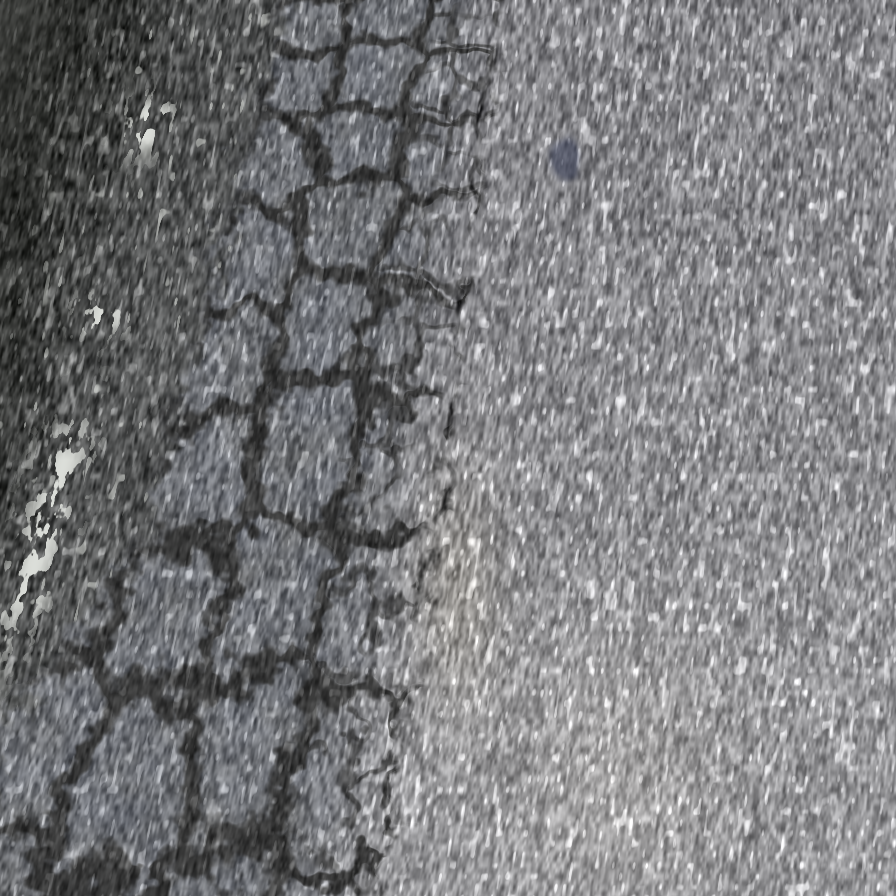
Give the GLSL for this texture, as a three.js fragment shader.

```glsl
// Worn asphalt road: dark gritty verge, a band of cracked plates, pale streaked lane.
#define GRAIN_SCALE vec2(270.0, 92.0)
#define GRAIN_LEAN 0.2
#define GRAIN_CONTRAST 0.52
#define PLATE_JITTER 0.2
#define CRACK_WIDTH 0.085
#define VERGE_DARK vec3(0.18, 0.185, 0.175)
#define VERGE_GREY vec3(0.345, 0.35, 0.35)
#define PLATE_GREY vec3(0.455, 0.465, 0.485)
#define LANE_TOP vec3(0.53, 0.53, 0.545)
#define LANE_BOTTOM vec3(0.61, 0.61, 0.62)
#define PAINT_WHITE vec3(0.86, 0.87, 0.85)

varying vec2 vUv;

float hash(vec2 p) {
  vec3 h = fract(p.xyx * vec3(0.1031, 0.1030, 0.0973));
  h += dot(h, h.yzx + 33.33);
  return fract((h.x + h.y) * h.z);
}

float noise(vec2 p) {
  vec2 cell = floor(p), f = fract(p);
  f = f * f * (3.0 - 2.0 * f);
  float low = mix(hash(cell), hash(cell + vec2(1.0, 0.0)), f.x);
  float high = mix(hash(cell + vec2(0.0, 1.0)), hash(cell + 1.0), f.x);
  return mix(low, high, f.y);
}

float fbm(vec2 p) {
  return 0.55 * noise(p) + 0.3 * noise(p * 2.1 + 7.3) + 0.15 * noise(p * 4.3 + 19.1);
}

float glow(vec2 p, vec2 center, vec2 radius) {
  vec2 d = (p - center) / radius;
  return exp(-dot(d, d));
}

// Plate centers: alternate columns are staggered.
vec2 plateSeed(vec2 cell) {
  float stagger = mod(cell.x, 2.0) < 0.5 ? 0.2 : 0.0;
  vec2 jitter = vec2(hash(cell + 31.0), hash(cell + 73.0)) - 0.5;
  return cell + vec2(0.5, 0.5 + stagger) + PLATE_JITTER * jitter;
}

// Distances to the nearest plate border and to the plate center.
vec2 plateDistances(vec2 q) {
  vec2 base = floor(q), nearest = vec2(0.0);
  float best = 100.0;
  for (int j = -1; j <= 1; j++)
    for (int i = -1; i <= 1; i++) {
      vec2 d = plateSeed(base + vec2(float(i), float(j))) - q;
      if (dot(d, d) < best) { best = dot(d, d); nearest = d; }
    }
  float border = 100.0;
  for (int j = -2; j <= 2; j++)
    for (int i = -2; i <= 2; i++) {
      vec2 d = plateSeed(base + vec2(float(i), float(j))) - q;
      vec2 gap = d - nearest;
      if (dot(gap, gap) > 0.0001)
        border = min(border, dot(0.5 * (d + nearest), normalize(gap)));
    }
  return vec2(border, sqrt(best));
}

// Plate grid: columns follow the slanted band, rows grow toward the viewer.
vec2 plateSpace(vec2 p) {
  float column = (p.x - 0.436 + 0.2 * p.y) / (0.085 + 0.045 * p.y) + 1.5;
  float row = log(1.0 + 2.9 * p.y) / 0.17 + 0.25;
  return vec2(column, row);
}

void main() {
  vec2 p = vec2(vUv.x, 1.0 - vUv.y);
  float rough = fbm(p * 60.0);
  vec2 q = plateSpace(p);
  vec2 wobble = vec2(fbm(p * 32.0 + 3.0), fbm(p * 32.0 + 57.0)) - 0.5;
  vec2 warped = q + 0.45 * wobble;

  // Verge and lane tones
  float vergeSide = p.x - 0.3 + 0.3 * p.y;
  vec3 verge = mix(VERGE_DARK, VERGE_GREY, smoothstep(-0.25, -0.02, vergeSide + 0.08 * (rough - 0.5)));
  verge += 0.07 * glow(p, vec2(0.0), vec2(0.06, 0.1));
  vec3 lane = mix(LANE_TOP, LANE_BOTTOM, smoothstep(0.0, 0.95, p.y));
  lane += vec3(0.06, 0.055, 0.045) * glow(p, vec2(0.69, 0.86), vec2(0.13, 0.16));
  lane += vec3(0.03, 0.02, -0.005) * glow(p, vec2(0.51, 0.66), vec2(0.05, 0.13));
  lane += 0.04 * (fbm(p * 9.0) - 0.5);

  // Broad cracks around rounded plates, then finer ones toward the lane
  float laneSide = smoothstep(1.9, 3.1, q.x);
  float width = CRACK_WIDTH * mix(1.0, 0.5, laneSide) * (0.3 + 1.4 * rough);
  vec2 plateDist = plateDistances(warped);
  float crack = 1.0 - smoothstep(width * 0.5, width * 1.6, plateDist.x);
  float corner = smoothstep(0.5, 0.62, plateDist.y + 0.12 * (rough - 0.5));
  crack = max(crack, 0.85 * corner * (1.0 - laneSide));
  float fine = 1.0 - smoothstep(0.03, 0.13, plateDistances(warped * 2.0 + 11.0).x);
  fine *= smoothstep(1.8, 2.1, q.x) * smoothstep(0.3, 0.55, fbm(p * 17.0 + 5.0));
  float bandEnd = 1.0 - smoothstep(2.75, 3.1, q.x + 0.7 * (rough - 0.5));
  crack = max(crack, 0.75 * fine) * bandEnd;
  float bandStart = 0.08 - 0.85 * smoothstep(0.55, 0.85, p.y);
  float cover = smoothstep(bandStart - 0.1, bandStart + 0.2, q.x + 0.7 * (rough - 0.5));

  vec3 plate = PLATE_GREY + vec3(0.03, 0.04, 0.07) * (fbm(p * 22.0 + 9.0) - 0.5);
  vec3 color = mix(verge, mix(plate, lane, laneSide), cover);
  color = mix(color, vec3(0.215, 0.215, 0.213), crack * cover * 0.92);

  // Hairline seam, oil spot and small dent
  float seamX = 0.552 - 0.1 * p.y + 0.03 * (fbm(vec2(p.y * 30.0, 4.0)) - 0.5);
  float seam = 1.0 - smoothstep(0.001, 0.005, abs(p.x - seamX));
  seam *= smoothstep(0.15, 0.5, noise(vec2(p.y * 30.0, 8.0))) * (1.0 - smoothstep(0.55, 0.8, p.y));
  color *= 1.0 - 0.45 * seam;
  float spot = smoothstep(0.2, 0.6, glow(p + 0.012 * wobble, vec2(0.631, 0.177), vec2(0.019, 0.027)));
  color = mix(color, vec3(0.33, 0.345, 0.41), 0.9 * spot);
  color -= 0.13 * glow(p, vec2(0.867, 0.418), vec2(0.008, 0.006));

  // Leaning streaks of stone grain
  vec2 g = vec2(p.x + GRAIN_LEAN * p.y * (1.0 - 0.6 * p.x), p.y) * GRAIN_SCALE;
  float grain = 0.6 * noise(g) + 0.4 * noise(g * 1.7 + 41.0) - 0.5;
  float chips = smoothstep(0.66, 0.92, noise(g * 0.9 + 130.0));
  float stone = mix(0.85, 1.0, laneSide) * (1.0 - 0.4 * crack * cover) * (1.0 - 0.6 * spot);
  stone *= mix(0.4, 1.0, smoothstep(-0.3, -0.12, vergeSide));
  color += stone * (GRAIN_CONTRAST * grain + 0.25 * chips - 0.03);

  // Flaked paint along the verge, with loose chips around it
  float paintX = 0.195 - 0.2 * p.y - 0.077 * p.y * p.y;
  float across = (p.x - paintX) / 0.017;
  float along = glow(vec2(p.y, 0.0), vec2(0.59, 0.0), vec2(0.12, 1.0));
  along += 0.8 * glow(vec2(p.y, 0.0), vec2(0.14, 0.0), vec2(0.035, 1.0));
  along += 0.8 * glow(vec2(p.y, 0.0), vec2(0.35, 0.0), vec2(0.025, 1.0));
  float flakes = fbm(g * vec2(0.36, 0.55) + 17.0) + 0.17 * along * exp(-across * across);
  float paint = smoothstep(0.64, 0.7, flakes) * exp(-0.25 * across * across) * min(along * 1.5, 1.0);
  float loose = smoothstep(0.86, 0.93, noise(g * 0.55 + 211.0)) * smoothstep(-0.24, -0.12, vergeSide);
  color = mix(color, PAINT_WHITE, max(paint, 0.55 * loose * (1.0 - cover)));

  gl_FragColor = vec4(clamp(color, 0.0, 1.0), 1.0);
}
```
